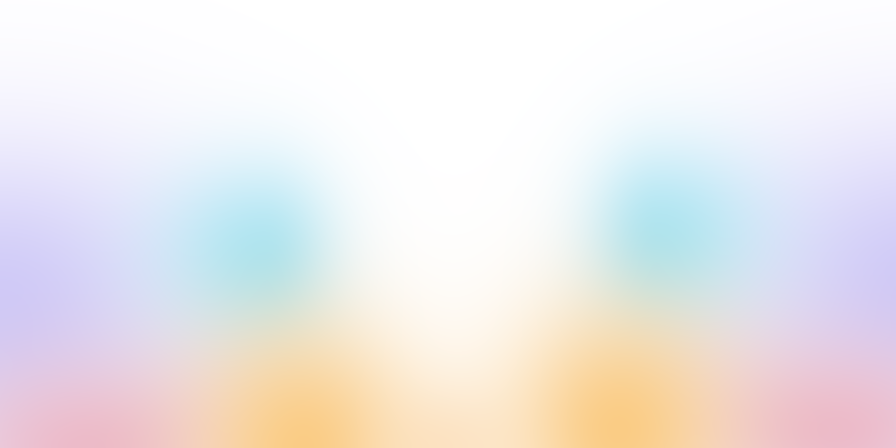
Reproduce this background procedurally as a Shadertoy shader.

```glsl
// Soft pastel glows on white: lavender at the sides, two cyan spots, and a
// warm pink and amber band along the bottom. Each glow is a Gaussian with
// separate inner and outer widths; both halves share one mirrored layout.

const vec3 WHITE    = vec3(1.0, 1.0, 1.0);
const vec3 LAVENDER = vec3(0.81, 0.79, 0.97);
const vec3 CYAN     = vec3(0.67, 0.90, 0.96);
const vec3 PINK     = vec3(0.925, 0.73, 0.79);
const vec3 AMBER    = vec3(0.98, 0.80, 0.52);
const vec3 PEACH    = vec3(0.98, 0.83, 0.65);

// Centres: distance outward from the middle, height above the bottom.
const vec2 LAVENDER_POS = vec2(1.00, 0.32);
const vec2 CYAN_POS     = vec2(0.41, 0.43);
const vec2 PINK_POS     = vec2(0.80, 0.00);
const vec2 AMBER_POS    = vec2(0.32, 0.00);

// Sizes: inner width, outer width, height.
const vec3 LAVENDER_SIZE = vec3(0.45, 0.45, 0.36);
const vec3 CYAN_SIZE     = vec3(0.155, 0.23, 0.20);
const vec3 PINK_SIZE     = vec3(0.32, 0.32, 0.20);
const vec3 AMBER_SIZE    = vec3(0.25, 0.25, 0.28);
const vec3 PEACH_SIZE    = vec3(0.17, 0.17, 0.14);

const float PEACH_STRENGTH = 0.5;
const vec2 RIGHT_SHIFT = vec2(0.06, 0.04); // right half sits wider and higher

// Gaussian falloff whose width depends on the side of its centre.
float glow(vec2 p, vec2 center, vec3 size) {
    vec2 d = p - center;
    d /= vec2(d.x < 0.0 ? size.x : size.y, size.z);
    return exp(-dot(d, d));
}

void mainImage(out vec4 fragColor, in vec2 fragCoord) {
    // x runs from -1 to 1, y from 0 to 1
    vec2 uv = fragCoord / iResolution.xy;
    vec2 p = vec2(2.0 * uv.x - 1.0, uv.y);
    vec3 color = WHITE;

    // Mirrored glows, cool layers below warm ones
    for (int i = 0; i < 2; i++) {
        float side = 2.0 * float(i) - 1.0;
        vec2 q = vec2(side * p.x, p.y) - float(i) * RIGHT_SHIFT;
        color = mix(color, LAVENDER, glow(q, LAVENDER_POS, LAVENDER_SIZE));
        color = mix(color, CYAN, glow(q, CYAN_POS, CYAN_SIZE));
        color = mix(color, PINK, glow(q, PINK_POS, PINK_SIZE));
        color = mix(color, AMBER, glow(q, AMBER_POS, AMBER_SIZE));
    }

    // Low peach bridge between the amber glows
    color = mix(color, PEACH, PEACH_STRENGTH * glow(p, vec2(0.0), PEACH_SIZE));

    fragColor = vec4(color, 1.0);
}
```
